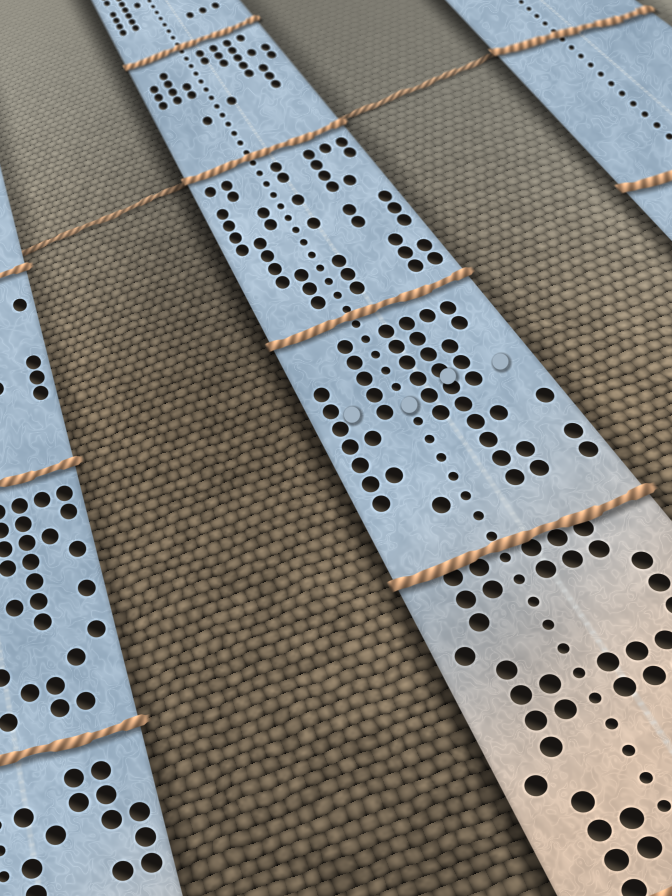
A Shadertoy shader for this texture:

```glsl
// Punched paper tapes stitched in panels onto coarse woven cloth, seen at a slant.
// Each tape has its own perspective space: s runs across it, v counts panels along it.
// Holes, weave and thread are repeated in that space; hashes vary every panel.

struct Tape { float edge, lean, width, growth, tilt, depth, start, period, side, density; };

const float ROWS = 13.0;
const float PITCH = 0.103;
const vec3 CLOTH_NEAR = vec3(0.43, 0.38, 0.31);
const vec3 CLOTH_FAR = vec3(0.51, 0.50, 0.46);
const vec3 PAPER_BLUE = vec3(0.52, 0.61, 0.69);
const vec3 PAPER_PALE = vec3(0.71, 0.79, 0.86);
const vec3 PAPER_WARM = vec3(0.82, 0.73, 0.65);
const vec3 THREAD = vec3(0.80, 0.62, 0.47);
const vec3 HOLE_DARK = vec3(0.09, 0.08, 0.07);

float hash(vec2 p) {
    vec3 a = fract(p.xyx * 0.1031);
    a += dot(a, a.yzx + 33.33);
    return fract((a.x + a.y) * a.z);
}

float noise(vec2 p) {
    vec2 i = floor(p), f = fract(p);
    f = f * f * (3.0 - 2.0 * f);
    return mix(mix(hash(i), hash(i + vec2(1, 0)), f.x),
               mix(hash(i + vec2(0, 1)), hash(i + vec2(1, 1)), f.x), f.y);
}

// Returns s, v, tape width and panel height at this point.
vec4 tapeSpace(vec2 q, Tape t) {
    float y = (q.y + t.tilt * (q.x - t.edge)) / (1.0 + t.tilt * t.lean);
    float w = max(t.width + t.growth * y, 0.02);
    float reach = max(y + t.depth, 0.02);
    float s = (q.x - t.edge - t.lean * y) / w + t.side;
    return vec4(s, log(reach / t.start) / t.period, w, reach * t.period);
}

// Staggered yarn bumps, softer with distance.
vec3 cloth(vec2 q, vec4 m) {
    vec2 g = m.xy * vec2(17.0, 26.0);
    g += 0.3 * vec2(noise(g * 0.6), noise(g * 0.6 + 40.0));
    g.x += 0.5 * mod(floor(g.y), 2.0);
    vec2 f = fract(g) - 0.5;
    float bump = 1.0 - 2.6 * dot(f, f) - 0.35 * f.y;
    float yarn = hash(floor(g) + 70.0) - 0.5;
    float focus = smoothstep(-0.1, 0.5, q.y);
    float relief = (bump - 0.56) * 0.75 + yarn * 0.18 + (noise(g * 4.0) - 0.5) * 0.2;
    float folds = 0.76 + 0.45 * noise(q * vec2(4.0, 3.0) + 5.0);
    return mix(CLOTH_FAR, CLOTH_NEAR, smoothstep(0.05, 0.5, q.y)) * folds * (1.0 + relief * focus);
}

// Twisted cord with a soft shadow below; d is across it, a along it.
vec3 cord(vec3 base, float d, float a, float r, float span, float aa) {
    d += r * 0.7 * (noise(vec2(a / r * 0.25, 3.0)) - 0.5);
    float twist = 0.5 + 0.5 * sin(a / r * 2.2 + d / r * 2.0);
    float stitch = 0.65 + 0.35 * smoothstep(0.2, 0.5, noise(vec2(a / r * 0.3, 9.0)));
    base *= 1.0 - 0.45 * span * (1.0 - smoothstep(0.0, r * 1.6, abs(d - r)));
    vec3 c = THREAD * (0.66 + 0.45 * twist) * (1.0 - 0.25 * d / r);
    return mix(base, c, span * (1.0 - smoothstep(-aa, aa, abs(d) - r * stitch)));
}

// Radius of the hole in a cell as a share of full size, zero if unpunched.
float punched(vec2 cell, float panel, Tape t) {
    if (cell.x < 0.0 || cell.x > 8.0) return 0.0;
    if (cell.x == 3.0) return 0.55;
    float seed = panel * 17.0 + t.edge * 90.0 + 200.0;
    float run = hash(vec2(cell.x + seed, floor(cell.y / 3.0) + 11.0));
    float dotHash = hash(cell + vec2(seed, 31.0));
    float limit = 8.0 + 4.0 * hash(vec2(seed, 4.0));
    bool on = mix(run, dotHash, 0.4) < t.density && cell.y > 0.0 && cell.y < limit;
    if (panel == 3.0 && t.side == 0.0) {  // the nearest panel carries looped outlines
        vec2 loop = vec2((cell.x - 3.7) / 1.4, mod(cell.y - 1.0, 5.0) - 2.0);
        on = abs(length(loop) - 2.4) < 0.42;
    }
    return on ? 1.0 : 0.0;
}

vec3 paper(vec2 q, vec4 m) {
    vec2 g = q * 150.0;
    float fibre = 1.0 - abs(2.0 * noise(g + 3.0 * noise(g * 0.7)) - 1.0);
    float mottle = 0.5 * noise(q * 7.0) + 0.3 * noise(q * 60.0) + 0.35 * fibre * fibre;
    vec3 c = mix(PAPER_BLUE, PAPER_PALE, mottle);
    c = mix(c, PAPER_WARM * (0.85 + 0.25 * mottle), smoothstep(0.95, 1.6, q.x + q.y));
    float dash = 0.5 + 0.5 * smoothstep(0.2, 0.5, abs(fract(m.y * 36.0) - 0.5));
    float crease = 1.0 - smoothstep(0.004, 0.016, abs(m.x - 0.525));
    return mix(c, vec3(0.86, 0.88, 0.88), 0.55 * crease * dash);
}

vec3 drawTape(vec3 base, vec2 q, Tape t, float aa) {
    vec4 m = tapeSpace(q, t);
    float inside = min(m.x, 1.0 - m.x) * m.z;
    float shade = m.x < 0.5 ? 0.6 : 0.3;
    base *= 1.0 - shade * smoothstep(-0.03, 0.0, inside);
    vec3 c = paper(q, m) * (0.88 + 0.12 * smoothstep(0.0, 0.006, inside));

    // Holes: distance to the cell centre, measured on the canvas.
    float column = (m.x - 0.1) / PITCH, row = fract(m.y) * ROWS;
    vec2 cell = vec2(floor(column + 0.5), floor(row));
    vec2 off = vec2((column - cell.x) * PITCH * m.z, (row - cell.y - 0.5) * m.w / ROWS);
    vec2 d = off.x * vec2(1.0, -t.tilt) + off.y * vec2(t.lean, 1.0);
    float r = min(0.038 * m.z, 0.5 * m.w / ROWS) * punched(cell, floor(m.y), t);
    if (r > 0.0) {
        float rim = length(d * vec2(1.0, 1.08)) - r;
        vec3 depth = mix(HOLE_DARK, CLOTH_NEAR * 0.75, smoothstep(-0.1, 1.1, (d.y - 0.4 * d.x) / r));
        c *= 1.0 + 0.12 * (1.0 - smoothstep(0.0, 0.003, abs(rim - 0.001)));
        c = mix(c, depth, 1.0 - smoothstep(-aa, aa, rim));
    }
    c = mix(base, c, smoothstep(-aa, aa, inside));
    float span = smoothstep(-0.03, -0.01, m.x) * (1.0 - smoothstep(1.02, 1.05, m.x));
    return cord(c, (m.y - floor(m.y + 0.5)) * m.w, m.x * m.z, 0.021 * m.z, span, aa);
}

void mainImage(out vec4 fragColor, in vec2 fragCoord) {
    vec2 q = vec2(fragCoord.x, iResolution.y - fragCoord.y) / iResolution.y;
    float aa = 0.8 / iResolution.y + 0.0012 * smoothstep(0.35, 0.0, q.y);
    Tape middle = Tape(0.102, 0.52, 0.126, 0.235, 0.38, 0.208, 0.284, 0.37, 0.0, 0.47);
    Tape left = Tape(-0.046, 0.25, 0.15, 0.17, 0.28, 0.349, 0.648, 0.289, 1.0, 0.43);
    Tape right = Tape(0.497, 0.94, 0.154, 0.30, 0.28, 0.208, 0.267, 0.45, 0.0, 0.12);

    vec3 c = cloth(q, tapeSpace(q, middle));
    c = cord(c, q.y - 0.293 + 0.42 * q.x, q.x, 0.0035, 0.75, aa);  // seam across the cloth
    c = drawTape(c, q, left, aa);
    c = drawTape(c, q, right, aa);
    c = drawTape(c, q, middle, aa);

    // Loose paper discs lying on the middle tape.
    for (float i = 0.0; i < 4.0; i++) {
        vec2 p = vec2(0.39 + 0.05 * i, 0.46 - 0.025 * i) + 0.02 * hash(vec2(i, 8.0));
        float disc = length(q - p) - 0.009;
        c *= 1.0 - 0.4 * (1.0 - smoothstep(0.0, 0.004, length(q - p - 0.0015) - 0.009));
        c = mix(c, PAPER_PALE * 0.9, 1.0 - smoothstep(-aa, aa, disc));
    }
    fragColor = vec4(clamp(c, 0.0, 1.0), 1.0);
}
```
